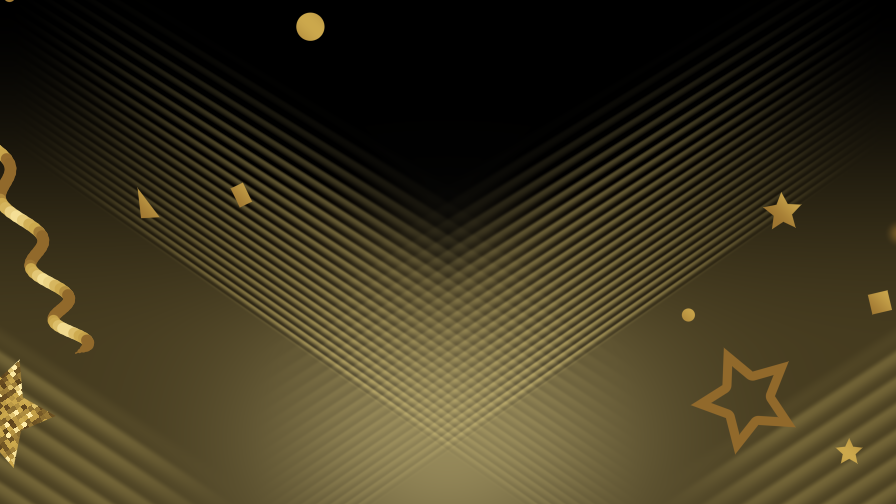
Reproduce this background procedurally as a Shadertoy shader.

```glsl
// Festive backdrop: crossing fans of golden light on black, with confetti, stars and a ribbon.

// Tunable values; x is measured from the centre, y from the bottom, in canvas heights
const vec3 OLIVE = vec3(0.27, 0.23, 0.12);
const vec3 GLOW = vec3(0.32, 0.31, 0.235);
const vec3 STRIPE = vec3(0.34, 0.31, 0.18);
const vec3 GOLD_DARK = vec3(0.62, 0.46, 0.19);
const vec3 GOLD_LIGHT = vec3(0.80, 0.66, 0.30);
const vec3 BRONZE = vec3(0.57, 0.41, 0.17);
const vec3 CREAM = vec3(1.0, 0.93, 0.66);
const vec2 GLOW_CENTER = vec2(0.0, 0.13);
const vec2 GLOW_SIZE = vec2(0.38, 0.28);
const float FAN_TOP = 0.641;
const float FAN_BOTTOM = 0.109;
const float FAN_SLOPE = 0.61;
const float CORNER_SPACING = 0.052;
const float GLITTER_CELLS = 105.0;
const float RIBBON_SWING = 0.0255;
const float RIBBON_WIDTH = 0.0115;
const int RIBBON_STEPS = 64;
const float TAU = 6.2831853;

float hash(vec2 p) {
    vec3 q = fract(vec3(p.xyx) * 0.1031);
    q += dot(q, q.yzx + 33.33);
    return fract((q.x + q.y) * q.z);
}

vec2 turn(vec2 p, float a) {
    float c = cos(a), s = sin(a);
    return vec2(c * p.x + s * p.y, c * p.y - s * p.x);
}

float cover(float d) {
    return 1.0 - smoothstep(-0.7, 0.7, d * iResolution.y);
}

float box(vec2 p, vec2 halfSize) {
    vec2 q = abs(p) - halfSize;
    return length(max(q, 0.0)) + min(max(q.x, q.y), 0.0);
}

// Signed distance to a line, positive on its left side
float edge(vec2 p, vec2 a, vec2 b) {
    vec2 d = normalize(b - a);
    return dot(p - a, vec2(-d.y, d.x));
}

float star(vec2 p, float r, float inner) {
    const vec2 k = vec2(0.80902, -0.58779);
    const vec2 m = vec2(-k.x, k.y);
    p.x = abs(p.x);
    p -= 2.0 * max(dot(k, p), 0.0) * k;
    p -= 2.0 * max(dot(m, p), 0.0) * m;
    p.x = abs(p.x);
    p.y -= r;
    vec2 side = inner * vec2(-k.y, k.x) - vec2(0.0, 1.0);
    float h = clamp(dot(p, side) / dot(side, side), 0.0, r);
    return length(p - side * h) * sign(p.y * side.x - p.x * side.y);
}

// Soft ridge with a sharp upper edge and a long tail
float ridge(float phase) {
    float f = fract(phase);
    return smoothstep(0.0, 0.3, f) * (1.0 - smoothstep(0.3, 1.0, f));
}

// Stripes falling to the right, tighter toward the lower edge
float fan(float x, float y) {
    float top = FAN_TOP - FAN_SLOPE * x;
    float bottom = FAN_BOTTOM - 0.70 * x;
    float v = (top - y) / (top - bottom);
    float inside = smoothstep(-0.02, 0.4, v) * (1.0 - smoothstep(0.98, 1.02, v));
    float reach = smoothstep(-0.88, -0.35, x) * (1.0 - 0.82 * smoothstep(-0.3, 0.08, x));
    reach *= 1.0 - smoothstep(0.15, 0.4, x);
    return (ridge(14.0 * v + 8.0 * v * v) - 0.38) * inside * reach;
}

vec3 backdrop(vec2 p) {
    float a = abs(p.x);
    float depth = FAN_TOP + FAN_SLOPE * a - p.y;
    float haze = smoothstep(1.0, 0.3, p.y) * smoothstep(0.0, 0.25, depth);
    vec2 g = (p - GLOW_CENTER) / GLOW_SIZE;
    vec3 col = OLIVE * haze + GLOW * exp(-dot(g, g));
    col += STRIPE * (fan(p.x, p.y) + fan(-p.x, p.y));
    // Broad bands in the lower corners
    float e = 0.657 * a - 0.221 - p.y;
    float band = smoothstep(0.0, 0.08, e) * smoothstep(0.38, 0.72, a);
    return max(col + STRIPE * band * (0.1 + 0.4 * ridge(e / CORNER_SPACING)), 0.0);
}

vec2 ribbonPoint(float t) {
    vec2 axis = vec2(-0.896 + 0.0729 * t - 0.0069 * t * t, 0.676 - 0.160 * t + 0.0139 * t * t);
    return axis + vec2(RIBBON_SWING * cos(TAU * t), 0.0);
}

void drawRibbon(inout vec3 col, vec2 p) {
    vec2 a = ribbonPoint(-0.4);
    for (int i = 1; i <= RIBBON_STEPS; i++) {
        float s = float(i) / float(RIBBON_STEPS);
        float t = mix(-0.4, 3.3, s);
        vec2 b = ribbonPoint(t);
        float h = clamp(dot(p - a, b - a) / dot(b - a, b - a), 0.0, 1.0);
        float d = length(p - mix(a, b, h)) - RIBBON_WIDTH * smoothstep(1.02, 0.93, s);
        float front = smoothstep(0.1, -0.4, sin(TAU * t));
        float shine = pow(max(-sin(TAU * t), 0.0), 6.0);
        vec3 tint = mix(mix(BRONZE, GOLD_LIGHT, front), CREAM, 0.8 * shine);
        col = mix(col, tint, cover(d));
        a = b;
    }
}

void mainImage(out vec4 fragColor, in vec2 fragCoord) {
    vec2 p = (fragCoord - vec2(0.5 * iResolution.x, 0.0)) / iResolution.y;
    vec3 col = backdrop(p);

    // Flat gold confetti
    float d = length(p - vec2(-0.273, 0.947)) - 0.028;
    d = min(d, length(p - vec2(0.477, 0.375)) - 0.013);
    d = min(d, length(p - vec2(-0.870, 1.008)) - 0.012);
    d = min(d, box(turn(p - vec2(-0.410, 0.613), 0.45), vec2(0.0135, 0.021)));
    d = min(d, box(turn(p - vec2(0.857, 0.400), 0.23), vec2(0.020)));
    d = min(d, star(turn(p - vec2(0.664, 0.579), 0.07), 0.040, 0.48));
    d = min(d, star(p - vec2(0.796, 0.103), 0.028, 0.48));
    vec2 A = vec2(-0.616, 0.627), B = vec2(-0.572, 0.569), C = vec2(-0.609, 0.567);
    d = min(d, max(edge(p, A, B), max(edge(p, B, C), edge(p, C, A))));
    vec3 gold = mix(GOLD_DARK, GOLD_LIGHT, 0.5 + 0.5 * sin(30.0 * (p.x + p.y)));
    col = mix(col, gold, cover(d));

    // Blurred fleck at the right edge
    col = mix(col, GOLD_DARK, 0.6 * (1.0 - smoothstep(0.0, 0.03, length(p - vec2(0.895, 0.537)))));

    // Outlined star
    float outline = star(turn(p - vec2(0.593, 0.208), 0.42), 0.112, 0.5);
    col = mix(col, BRONZE, cover(abs(outline + 0.009) - 0.009));

    drawRibbon(col, p);

    // Glitter star
    vec2 cell = floor(turn(p, 0.6) * GLITTER_CELLS) + 300.0;
    float spark = hash(cell);
    vec3 glitter = mix(BRONZE * 0.65, GOLD_LIGHT, smoothstep(0.0, 0.75, spark));
    glitter = mix(glitter, CREAM, smoothstep(0.75, 0.95, spark));
    col = mix(col, glitter, cover(star(turn(p - vec2(-0.891, 0.181), -0.37), 0.113, 0.5)));

    fragColor = vec4(col, 1.0);
}
```
